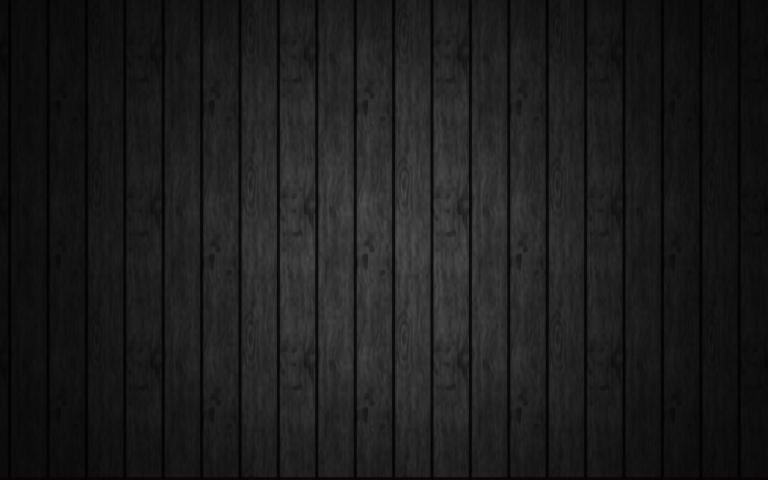
Reproduce this texture procedurally as a Shadertoy shader.

```glsl
// Dark vertical wood planks under a soft round glow with dim corners.
// Four plank kinds repeat across and wrap upward in square tiles; stretched
// value noise makes the grain, ring waves and dark marks add character.

const float PLANKS = 20.0;        // planks across the canvas
const float SEAM_SHIFT = 0.25;    // first seam, in plank widths
const float KINDS = 4.0;          // different planks before repeating
const float TILE_HEIGHT = 0.32;   // vertical repeat, in canvas heights
const float ASPECT = 1.6;         // makes the glow round
const vec2 GLOW_CENTER = vec2(0.505, 0.485);
const float GLOW_FALLOFF = 3.7;
const float AMBIENT = 0.034;
const float GLOW = 0.187;
const float GRAIN = 0.46;
const float SEAM_WIDTH = 0.030;   // in plank widths
const float SEAM_DEPTH = 0.76;
const float FLOOR_LINE = 0.006;   // dark strip along the bottom

float hash(vec2 cell, float seed) {
    uvec3 n = uvec3(ivec3(cell, seed) + 1024);
    uint h = n.x * 1597334677u ^ n.y * 3812015801u ^ n.z * 2798796415u;
    h = (h ^ (h >> 16)) * 2246822519u;
    h = (h ^ (h >> 13)) * 3266489917u;
    return float((h ^ (h >> 16)) >> 8) / 16777216.0;
}

// Value noise; p.y runs over 0..1 and wraps after scale.y cells.
float noise(vec2 p, vec2 scale, float seed) {
    p *= scale;
    vec2 cell = floor(p);
    vec2 f = p - cell;
    f = f * f * (3.0 - 2.0 * f);
    float y0 = mod(cell.y, scale.y);
    float y1 = mod(cell.y + 1.0, scale.y);
    float low = mix(hash(vec2(cell.x, y0), seed), hash(vec2(cell.x + 1.0, y0), seed), f.x);
    float high = mix(hash(vec2(cell.x, y1), seed), hash(vec2(cell.x + 1.0, y1), seed), f.x);
    return mix(low, high, f.y);
}

// Signed distance to a height that recurs in every tile.
float wrapOffset(float v, float center) {
    return fract(v - center + 0.5) - 0.5;
}

// Streaks and short fibres, centred on zero.
float woodGrain(vec2 p, float kind) {
    float seed = kind * 16.0;
    p.x += 0.16 * (noise(p, vec2(2.0, 5.0), seed) - 0.5);
    float grain = 0.30 * (noise(p, vec2(4.0, 3.0), seed + 1.0) - 0.5);
    grain += 0.50 * (noise(p, vec2(10.0, 5.0), seed + 2.0) - 0.5);
    grain += 0.55 * (noise(p, vec2(19.0, 12.0), seed + 3.0) - 0.5);
    grain += 0.45 * (noise(p, vec2(15.0, 34.0), seed + 4.0) - 0.5);
    return grain;
}

// Nested arches around a long, narrow heart.
float archRings(vec2 p) {
    vec2 d = vec2((p.x - 0.28) * 2.2, wrapOffset(p.y, 0.91) * 2.6);
    float r = length(d) + 0.12 * (noise(p, vec2(5.0, 9.0), 90.0) - 0.5);
    return cos(r * 34.0) * exp(-r * r * 4.5);
}

// Small dark scars gathered around one height.
float scars(vec2 p, float center, float spread) {
    float d = wrapOffset(p.y, center) / spread;
    float spots = noise(p, vec2(7.0, 20.0), 100.0 + center * 10.0);
    return smoothstep(0.60, 0.85, spots) * exp(-d * d);
}

float woodShade(vec2 p, float kind) {
    float shade = 1.0 + GRAIN * woodGrain(p, kind);
    shade *= 0.97 + 0.07 * hash(vec2(kind, 3.0), 7.0);
    shade *= 1.0 + 0.16 * (noise(p, vec2(1.5, 4.0), kind + 70.0) - 0.5);
    if (kind == 1.0) shade *= 1.0 - 0.42 * scars(p, 0.44, 0.13);
    if (kind == 2.0) shade *= 1.0 + 0.17 * archRings(p);
    if (kind == 3.0) shade *= 1.0 - 0.38 * scars(p, 0.70, 0.20);
    return shade;
}

// Dark groove, soft shading next to it and a faint lit edge.
float seamShade(float across, float pixel) {
    float offset = fract(across + 0.5) - 0.5;
    float d = abs(offset);
    float groove = 1.0 - smoothstep(SEAM_WIDTH - pixel * 0.4, SEAM_WIDTH + pixel, d);
    float shadow = 0.22 * exp(-d * 14.0);
    float litEdge = 0.10 * exp(-pow((offset - 0.10) / 0.035, 2.0));
    return (1.0 - SEAM_DEPTH * groove) * (1.0 - shadow) + litEdge;
}

void mainImage(out vec4 fragColor, in vec2 fragCoord) {
    vec2 uv = fragCoord / iResolution.xy;

    // Plank layout
    float across = uv.x * PLANKS - SEAM_SHIFT;
    float kind = mod(floor(across), KINDS);
    vec2 plankPos = vec2(fract(across), uv.y / TILE_HEIGHT);
    float shade = woodShade(plankPos, kind);
    shade *= seamShade(across, PLANKS / iResolution.x);

    // Glow
    vec2 fromGlow = (uv - GLOW_CENTER) * vec2(ASPECT, 1.0);
    float light = AMBIENT + GLOW * exp(-GLOW_FALLOFF * dot(fromGlow, fromGlow));
    vec3 color = vec3(light * shade * 1.04);

    // Bottom strip with a trace of red
    float pixelY = 1.0 / iResolution.y;
    float strip = 1.0 - smoothstep(FLOOR_LINE - pixelY, FLOOR_LINE + pixelY, uv.y);
    color = mix(color, vec3(0.035, 0.008, 0.015), strip * 0.85);

    fragColor = vec4(color, 1.0);
}
```
